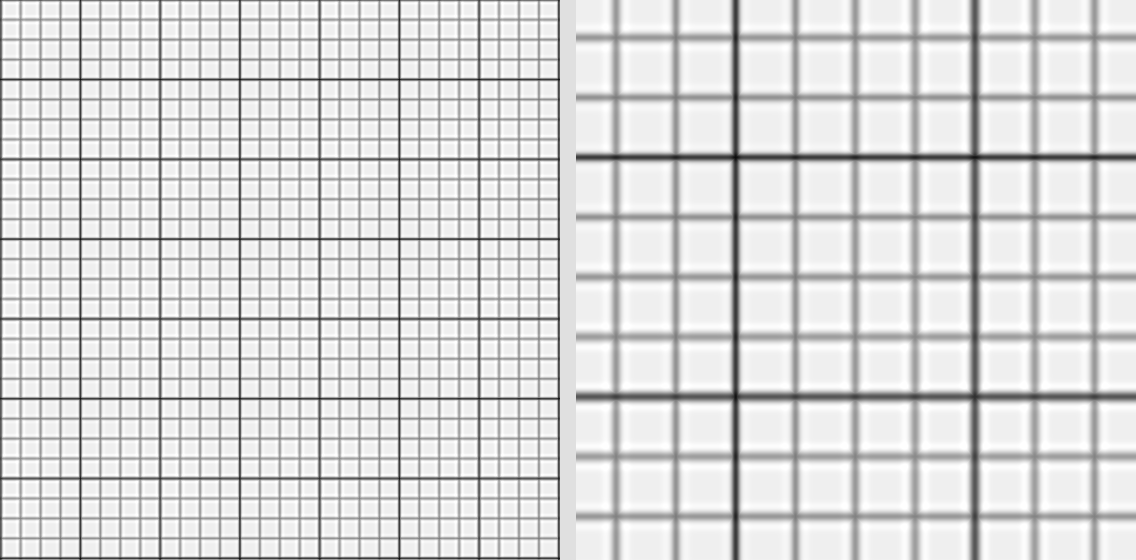
Left, the full canvas; right, a detail of the centre.
A WebGL 1 fragment shader for this pattern:

```glsl
precision highp float;

// Graph paper: seven by seven major squares, each split four by four.
// Each axis finds its nearest rule and gives it a Gaussian ink profile with
// a pale fringe; rules swing slowly between crisp and soft across the sheet.

uniform vec2 u_resolution;

const float PI = 3.14159265;

// Layout, as fractions of the canvas
const vec2 ORIGIN = vec2(0.0012, 0.0030);
const vec2 MAJOR_STEP = vec2(0.1424, 0.1425);
const float DIVISIONS = 4.0;

// Tones
const vec3 PAPER = vec3(0.937);
const vec2 MINOR_INK = vec2(0.40, 0.33);      // crisp, soft
const vec2 MAJOR_INK = vec2(0.76, 0.64);      // crisp, soft
const vec2 FRINGE_GAIN = vec2(0.025, 0.060);  // crisp, soft

// Profiles
const vec2 RULE_SIGMA = vec2(0.00168, 0.0021); // crisp, soft
const float FRINGE_OFFSET = 0.0060;
const float FRINGE_SIGMA = 0.0018;

// Softness alternates with every major rule, in opposite order per axis
const vec2 SOFT_PHASE = vec2(0.0, PI);

float gaussian(float x, float sigma) {
    float t = x / sigma;
    return exp(-0.5 * t * t);
}

// Ink (x) and pale fringe (y) of the rules across one axis
vec2 ruleProfile(float position, float majorStep, float phase, float pixel) {
    float minorStep = majorStep / DIVISIONS;
    float index = floor(position / minorStep + 0.5);
    float dist = abs(position - index * minorStep);
    float isMajor = 1.0 - step(0.5, mod(index + 0.25, DIVISIONS));
    float softness = 0.5 + 0.5 * cos(PI * index / DIVISIONS + phase);

    vec2 inkRange = mix(MINOR_INK, MAJOR_INK, isMajor);
    float sigma = max(mix(RULE_SIGMA.x, RULE_SIGMA.y, softness), 0.5 * pixel);
    float ink = mix(inkRange.x, inkRange.y, softness) * gaussian(dist, sigma);

    float gain = mix(FRINGE_GAIN.x, FRINGE_GAIN.y, softness);
    float fringe = gain * gaussian(dist - FRINGE_OFFSET, max(FRINGE_SIGMA, 0.5 * pixel));
    return vec2(ink, fringe);
}

void main() {
    vec2 position = gl_FragCoord.xy / u_resolution - ORIGIN;
    vec2 pixel = 1.0 / u_resolution;

    vec2 upright = ruleProfile(position.x, MAJOR_STEP.x, SOFT_PHASE.x, pixel.x);
    vec2 level = ruleProfile(position.y, MAJOR_STEP.y, SOFT_PHASE.y, pixel.y);

    // Crossings darken only a little beyond the stronger rule
    float ink = max(upright.x, level.x) + 0.25 * min(upright.x, level.x);
    float fringe = (upright.y + level.y) * (1.0 - ink);

    vec3 color = PAPER * (1.0 - ink) + fringe;
    gl_FragColor = vec4(clamp(color, 0.0, 1.0), 1.0);
}
```
